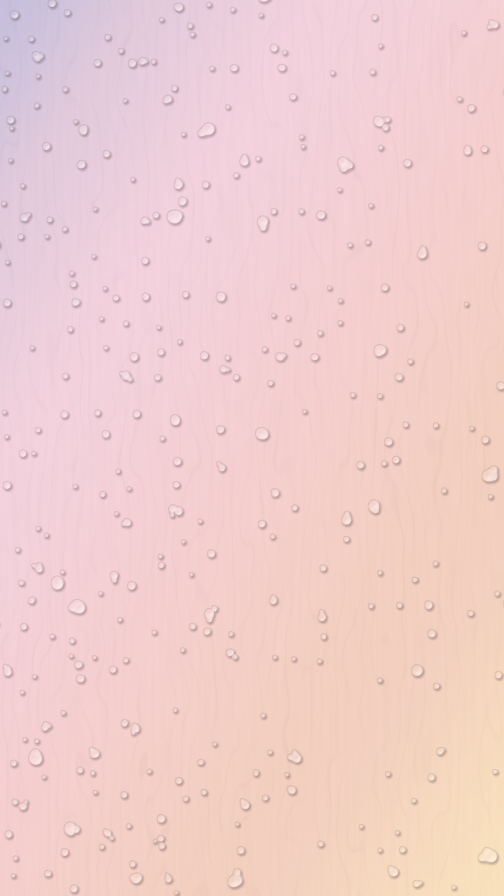
This background is drawn by a Shadertoy shader. Its source:

```glsl
vec2 hash2(vec2 p) {
    vec3 q = fract(p.xyx * vec3(0.1031, 0.1030, 0.0973));
    q += dot(q, q.yzx + 33.33);
    return fract((q.xx + q.yz) * q.zy);
}

float gradientNoise(vec2 p) {
    vec2 i = floor(p), f = fract(p);
    vec2 u = f * f * (3.0 - 2.0 * f);
    vec2 e = vec2(0.0, 1.0);
    float a = dot(hash2(i) - 0.5, f);
    float b = dot(hash2(i + e.yx) - 0.5, f - e.yx);
    float c = dot(hash2(i + e.xy) - 0.5, f - e.xy);
    float d = dot(hash2(i + e.yy) - 0.5, f - e.yy);
    return 2.0 * mix(mix(a, b, u.x), mix(c, d, u.x), u.y);
}

float smoothMin(float a, float b, float k) {
    float h = max(k - abs(a - b), 0.0) / k;
    return min(a, b) - h * h * k * 0.25;
}

// Jittered grid of drops; each is two or three merged lobes
float dropLayer(vec2 p, float cells, float radius, float stretch, float amount) {
    vec2 home = floor(p * cells);
    float dist = 1.0;
    for (int y = -1; y <= 1; y++)
    for (int x = -1; x <= 1; x++) {
        vec2 id = home + vec2(x, y);
        vec2 seed = id + cells * 7.0 + 40.0;
        vec2 place = hash2(seed), shape = hash2(seed + 91.0), odds = hash2(seed + 37.0);
        vec2 center = (id + 0.1 + 0.8 * place) / cells;
        float density = amount * mix(1.2, 0.55, smoothstep(0.1, 0.8, center.x));
        if (odds.x > density + 0.4 * gradientNoise(center * 4.0)) continue;

        float r = radius * mix(0.55, 1.1, shape.x * shape.x);
        float angle = 6.283 * shape.y;
        vec2 axis = vec2(cos(angle), sin(angle)), side = vec2(-axis.y, axis.x);
        vec2 q = p - center;
        float d = length(q) - r;
        d = smoothMin(d, length(q - axis * r * stretch * odds.y) - r * 0.6, r);
        d = smoothMin(d, length(q + (side - axis * 0.6) * r * stretch * 0.6 * place.x) - r * 0.5, r);
        dist = min(dist, d);
    }
    return dist;
}

float drops(vec2 p) {
    float large = dropLayer(p, 10.0, 0.0115, 2.1, 0.5);
    float small = dropLayer(p, 18.0, 0.0068, 0.7, 0.5);
    return min(large, small);
}

// Diagonal pastel blend, lavender to cream
vec3 pastel(float t) {
    vec3 c = mix(vec3(0.78, 0.75, 0.86), vec3(0.88, 0.79, 0.86), smoothstep(0.0, 0.15, t));
    c = mix(c, vec3(0.95, 0.82, 0.865), smoothstep(0.10, 0.31, t));
    c = mix(c, vec3(0.96, 0.81, 0.81), smoothstep(0.30, 0.54, t));
    c = mix(c, vec3(0.95, 0.81, 0.75), smoothstep(0.48, 0.74, t));
    return mix(c, vec3(0.975, 0.88, 0.74), smoothstep(0.75, 1.0, t));
}

// Thin wavy vertical fibres
float woodGrain(vec2 p) {
    float warp = gradientNoise(p * vec2(13.0, 4.0)) + 0.4 * gradientNoise(p * vec2(30.0, 11.0));
    float line = abs(fract(p.x * 34.0 + warp * 2.2) - 0.5);
    float strength = 0.5 + gradientNoise(p * vec2(22.0, 5.0) + 9.0);
    float fibre = gradientNoise(p * vec2(120.0, 7.0));
    return 0.012 * fibre - 0.022 * strength * (1.0 - smoothstep(0.0, 0.13, line));
}

void mainImage(out vec4 fragColor, in vec2 fragCoord) {
    vec2 uv = fragCoord / iResolution.xy;
    vec2 p = fragCoord / iResolution.x;
    float pixel = 1.0 / iResolution.x;

    // Background
    vec3 color = pastel(0.45 * uv.x + 0.55 * (1.0 - uv.y));
    color += woodGrain(p);

    // Cast shadow towards the lower right
    vec2 lightDir = vec2(0.6, -0.8);
    float dist = drops(p);
    float behind = drops(p - lightDir * 0.0045);
    float shadow = 1.0 - smoothstep(-0.003, 0.003 + pixel, behind);
    color *= 1.0 - vec3(0.20, 0.23, 0.22) * shadow;

    // Clear body, brighter towards the lower right, with a fine rim
    float inside = 1.0 - smoothstep(-0.7 * pixel, 0.7 * pixel, dist);
    float bevel = clamp((dist - behind) / 0.0045, -1.0, 1.0);
    vec3 base = pastel(0.45 * uv.x + 0.55 * (1.0 - uv.y));
    vec3 body = mix(base, vec3(0.99, 0.96, 0.95), 0.34 + 0.28 * bevel);
    float rim = 1.0 - smoothstep(0.0, 0.0035, abs(dist));
    body *= 1.0 - rim * (0.08 - 0.06 * bevel);
    color = mix(color, body, inside);

    fragColor = vec4(color, 1.0);
}
```
